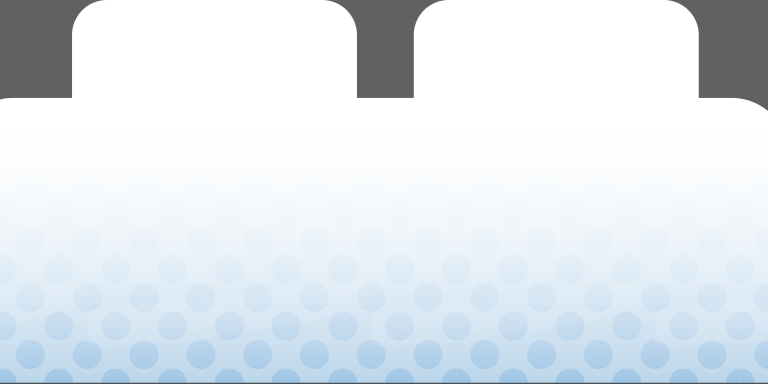
Give the GLSL for this background, as a Shadertoy shader.

```glsl
const vec3 BACKDROP = vec3(0.38);
const vec3 PAPER = vec3(1.0);
const vec3 DEEP_BLUE = vec3(0.73, 0.835, 0.916);
const vec3 DOT_SHADE = vec3(0.11, 0.065, 0.022);
const vec3 BASE_LINE = vec3(0.27, 0.32, 0.35);
const float BASE_LINE_HEIGHT = 0.0033;

// Lengths are fractions of the canvas height.
const float PANEL_TOP = 0.745;
const float PANEL_LEFT = -0.112;
const float PANEL_RIGHT = 2.052;
const float PANEL_RADIUS = 0.146;

const float TAB_FIRST_X = 0.5586;
const float TAB_SPACING = 0.890;
const float TAB_COUNT = 2.0;
const float TAB_HALF_WIDTH = 0.371;
const float TAB_RADIUS = 0.091;

const vec2 DOT_ORIGIN = vec2(0.0794, 0.0768);
const vec2 DOT_SPACING = vec2(0.1479, 0.1484);
const float DOT_RADIUS = 0.0378;

const float SHEEN_START = 0.230;
const float SHEEN_SPACING = 0.738;
const float SHEEN_STRENGTH = 0.10;
const float SEAM_START = 0.451;
const float SEAM_STRENGTH = 0.08;

float roundedBox(vec2 p, vec2 halfSize, float radius) {
    vec2 q = abs(p) - halfSize + radius;
    return length(max(q, 0.0)) + min(max(q.x, q.y), 0.0) - radius;
}

float coverage(float dist, float pixel) {
    return clamp(0.5 - dist / pixel, 0.0, 1.0);
}

// Panel and tabs reach below the canvas, so only their top corners show.
float folderDistance(vec2 p) {
    float panelX = 0.5 * (PANEL_LEFT + PANEL_RIGHT);
    float panelHalf = 0.5 * (PANEL_RIGHT - PANEL_LEFT);
    float panel = roundedBox(p - vec2(panelX, PANEL_TOP - 1.0),
                             vec2(panelHalf, 1.0), PANEL_RADIUS);
    float index = clamp(round((p.x - TAB_FIRST_X) / TAB_SPACING), 0.0, TAB_COUNT - 1.0);
    float tabX = TAB_FIRST_X + index * TAB_SPACING;
    float tab = roundedBox(p - vec2(tabX, 0.0), vec2(TAB_HALF_WIDTH, 1.0), TAB_RADIUS);
    return min(panel, tab);
}

float latticeDistance(vec2 p) {
    vec2 offset = p - DOT_SPACING * round(p / DOT_SPACING);
    return length(offset) - DOT_RADIUS;
}

// Two interleaved lattices form the staggered rows.
float dotsDistance(vec2 p) {
    p -= DOT_ORIGIN;
    return min(latticeDistance(p), latticeDistance(p - 0.5 * DOT_SPACING));
}

// Faint slanted reflections that stop at a straight right edge.
float sheen(vec2 p, float pixel) {
    float u = fract((p.x - SHEEN_START) / SHEEN_SPACING);
    float low = 0.10 + 0.11 * u * u;
    float high = 0.19 + 0.08 * u;
    float band = smoothstep(low - pixel, low + pixel, p.y)
               * (1.0 - smoothstep(high - pixel, high + pixel, p.y));
    return band * (1.0 - 0.5 * u);
}

float seams(vec2 p, float pixel) {
    float x = p.x - SEAM_START;
    x -= SHEEN_SPACING * round(x / SHEEN_SPACING);
    return coverage(abs(x) - 0.5 * pixel, pixel) * (1.0 - smoothstep(0.1, 0.45, p.y));
}

void mainImage(out vec4 fragColor, in vec2 fragCoord) {
    vec2 p = fragCoord / iResolution.y;
    float pixel = 1.0 / iResolution.y;
    float depth = clamp(1.0 - p.y / PANEL_TOP, 0.0, 1.0);

    // Blue fade with dots that grow stronger toward the base
    vec3 fill = mix(PAPER, DEEP_BLUE, depth * depth);
    float dots = coverage(dotsDistance(p), pixel);
    fill -= DOT_SHADE * dots * depth * depth * depth;

    // Gloss
    fill = mix(fill, PAPER, SHEEN_STRENGTH * sheen(p, pixel));
    fill = mix(fill, PAPER, SEAM_STRENGTH * seams(p, pixel));

    // Silhouette and base line
    vec3 color = mix(BACKDROP, fill, coverage(folderDistance(p), pixel));
    color = mix(color, BASE_LINE, coverage(p.y - BASE_LINE_HEIGHT, pixel));
    fragColor = vec4(color, 1.0);
}
```
